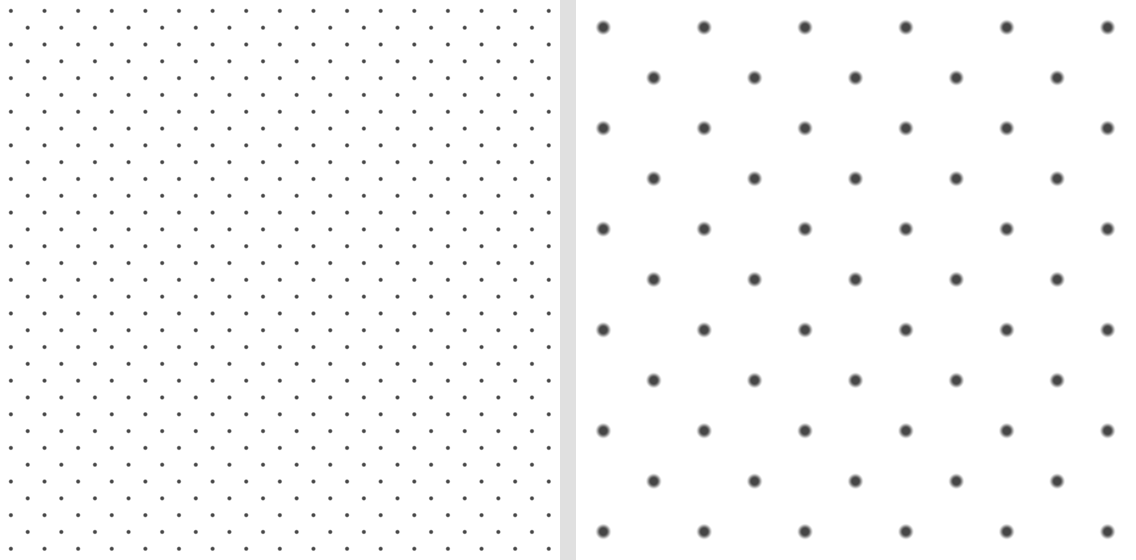
Left: the whole. Right: its middle third, enlarged.
Write a WebGL 2 fragment shader that draws this pattern.

```glsl
#version 300 es
precision highp float;
// Small soft charcoal dots on white, in a staggered (diagonal) grid.

uniform vec2 u_resolution;
out vec4 fragColor;

const vec3 PAPER_COLOR = vec3(1.0);
const vec3 DOT_COLOR = vec3(0.27);
const vec2 GRID_CENTER = vec2(0.4997, 0.5003); // a dot sits here
const float PITCH = 0.06003;                   // spacing of dots in a row
const float DOT_RADIUS = 0.0034;
const float EDGE_SOFTNESS = 0.0017;            // half width of the blurred rim

// Distance to the nearest point of a square lattice.
float latticeDistance(vec2 p) {
    return length(p - PITCH * round(p / PITCH));
}

void main() {
    float canvasSize = min(u_resolution.x, u_resolution.y);
    vec2 p = (gl_FragCoord.xy - 0.5 * u_resolution) / canvasSize + 0.5 - GRID_CENTER;

    // Two lattices, the second shifted by half a pitch both ways.
    float dist = min(latticeDistance(p), latticeDistance(p - 0.5 * PITCH));

    // Soft rim, never narrower than a pixel.
    float rim = max(EDGE_SOFTNESS, 0.7 / canvasSize);
    float coverage = 1.0 - smoothstep(DOT_RADIUS - rim, DOT_RADIUS + rim, dist);

    fragColor = vec4(mix(PAPER_COLOR, DOT_COLOR, coverage), 1.0);
}
```
